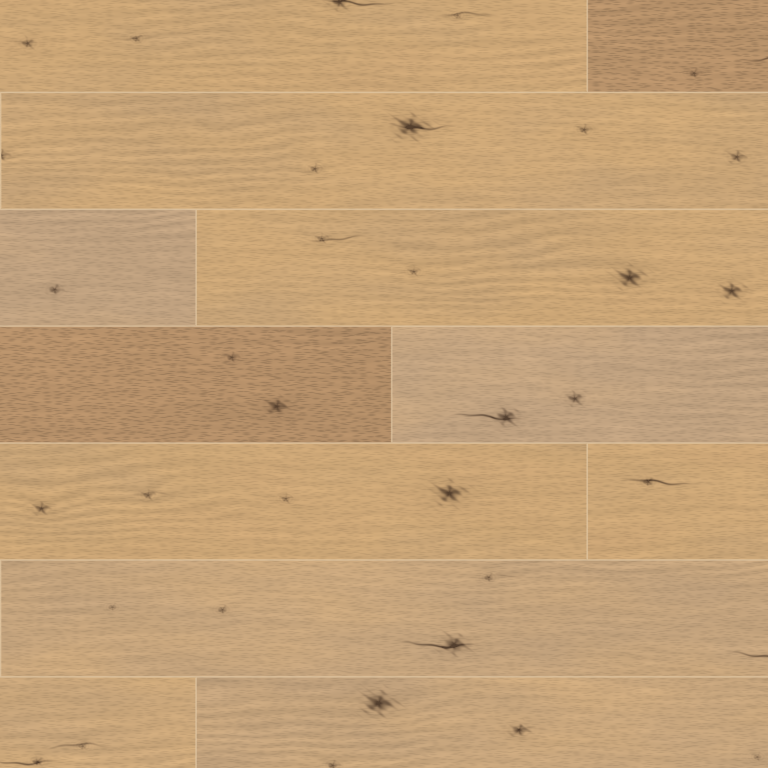
Reproduce this texture procedurally as a WebGL 2 fragment shader.

```glsl
#version 300 es
precision highp float;
uniform vec2 u_resolution;
out vec4 outColor;

const float ROW_HEIGHT = 0.1522;
const float PLANK_LENGTH = 1.0185;
const vec3 PALE = vec3(0.755, 0.635, 0.503);
const vec3 HONEY = vec3(0.797, 0.650, 0.462);
const vec3 BROWN = vec3(0.700, 0.552, 0.405);
const vec3 KNOT = vec3(0.25, 0.18, 0.13);
const vec3 SEAM = vec3(0.88, 0.78, 0.64);

// Plank tone, left and right of the joint: 0 pale, 1 honey, 2 brown
const float TONES[14] = float[14](
  0.70, 0.45, 0.50, 0.40, 1.00, 0.95, 1.90, 0.05,
  0.00, 0.95, 0.90, 0.90, 1.00, 1.80);

vec2 hash2(vec2 p) {
  vec2 q = vec2(dot(p, vec2(127.1, 311.7)), dot(p, vec2(269.5, 183.3)));
  return fract(sin(q) * 43758.55);
}

// Distance to the nearest jittered cell point
float cellular(vec2 p) {
  vec2 cell = floor(p);
  float nearest = 2.0;
  for (int y = -1; y <= 1; y++) {
    for (int x = -1; x <= 1; x++) {
      vec2 c = cell + vec2(x, y);
      nearest = min(nearest, length(c + hash2(c) - p));
    }
  }
  return nearest;
}

// Layered, rotated sines, roughly -1 to 1
float waves(vec2 p, float seed) {
  float sum = 0.0, amp = 0.5;
  for (int i = 0; i < 5; i++) {
    sum += amp * sin(p.x + seed + 1.4 * sin(p.y + seed * 1.7));
    p = mat2(1.36, 1.05, -1.05, 1.36) * p + 2.3;
    amp *= 0.62;
  }
  return sum;
}

// Scattered knots and cracks: x is darkness, y bends the grain
vec2 knots(vec2 p, float seed) {
  vec2 result = vec2(0.0);
  for (int i = 0; i < 5; i++) {
    float n = float(i);
    vec2 place = hash2(vec2(n, seed));
    vec2 kind = hash2(vec2(seed + 17.0, n + 5.0));
    vec2 d = p - vec2((n + place.x) * 0.205, (0.15 + 0.7 * place.y) * ROW_HEIGHT);
    float size = mix(0.003, 0.013, pow(kind.x, 3.0));
    float lobes = 1.0 + 0.22 * sin(5.0 * atan(d.y, d.x) + seed) + 0.25 * sin(d.x * 420.0 + d.y * 610.0);
    float r = length(d * vec2(0.7, 1.0)) / size;
    float core = exp(-1.3 * r * r * lobes * lobes) * mix(0.25, 0.8, kind.x);
    float halo = 0.18 * exp(-0.75 * r) * (0.8 + 0.3 * sin(r * 7.0 + lobes));
    float offset = d.y - 0.003 * sin(d.x * 55.0 + 6.0 * place.x) - 0.001 * sin(d.x * 170.0);
    float reach = mix(0.015, 0.065, kind.y);
    float taper = smoothstep(reach, 0.0, abs(d.x - (place.y - 0.5) * reach));
    float crack = exp(-pow(offset / 0.0014, 2.0)) * taper * smoothstep(0.45, 0.95, kind.y);
    result.x += core + halo + 0.65 * crack;
    result.y += exp(-0.35 * r) * (1.0 + kind.x);
  }
  return result;
}

vec3 plankColor(float tone) {
  vec3 color = mix(PALE, HONEY, clamp(tone, 0.0, 1.0));
  return mix(color, BROWN, clamp(tone - 1.0, 0.0, 1.0));
}

vec3 wood(vec2 p, float tone, float seed) {
  vec2 knot = knots(p, seed);
  float cloud = waves(p * vec2(7.0, 22.0), seed);
  float streak = waves(p * vec2(9.0, 120.0), seed + 4.0);
  float brownness = clamp(tone - 1.0, 0.0, 1.0);

  // Broad clouding and soft lengthwise streaks
  vec3 color = plankColor(tone + 0.22 * cloud * (1.0 - brownness));
  color *= 1.0 + 0.022 * cloud + 0.018 * streak;

  // Growth rings, showing only in patches
  float field = p.y * 420.0 + 7.0 * waves(p * vec2(6.0, 16.0), seed + 9.0) + 5.0 * knot.y;
  float patches = smoothstep(-0.1, 0.9, waves(p * vec2(5.0, 13.0), seed + 2.0));
  color *= 1.0 + (0.012 + 0.025 * patches) * sin(field);

  // Fine elongated pores
  vec2 grain = p + vec2(seed, 0.002 * cloud);
  float pores = smoothstep(0.5, 0.05, cellular(grain * vec2(65.0, 330.0)));
  float fibres = cellular(grain * vec2(24.0, 190.0)) - 0.45;
  color *= 1.012 - (0.06 + 0.07 * brownness) * pores + 0.05 * fibres;

  return mix(color, KNOT, clamp(knot.x, 0.0, 0.85));
}

void main() {
  vec2 uv = gl_FragCoord.xy / u_resolution;
  float pixel = 1.0 / u_resolution.y;

  // Staggered plank layout
  float shifted = uv.y + 0.0335;
  float row = floor(shifted / ROW_HEIGHT);
  float joint = mod(0.2553 - 0.2546 * row, PLANK_LENGTH);
  float side = step(joint, uv.x);
  vec2 local = vec2(uv.x - joint + (1.0 - side) * PLANK_LENGTH, shifted - row * ROW_HEIGHT);
  int plank = int(2.0 * row + side);
  vec3 color = wood(local, TONES[clamp(plank, 0, 13)], float(plank) * 3.7 + 1.3);

  // Light bevel seams
  float edge = min(min(local.y, ROW_HEIGHT - local.y), abs(uv.x - joint));
  float seam = 1.0 - smoothstep(0.001 - 0.75 * pixel, 0.001 + 0.75 * pixel, edge);
  outColor = vec4(mix(color, SEAM, 0.75 * seam), 1.0);
}
```
